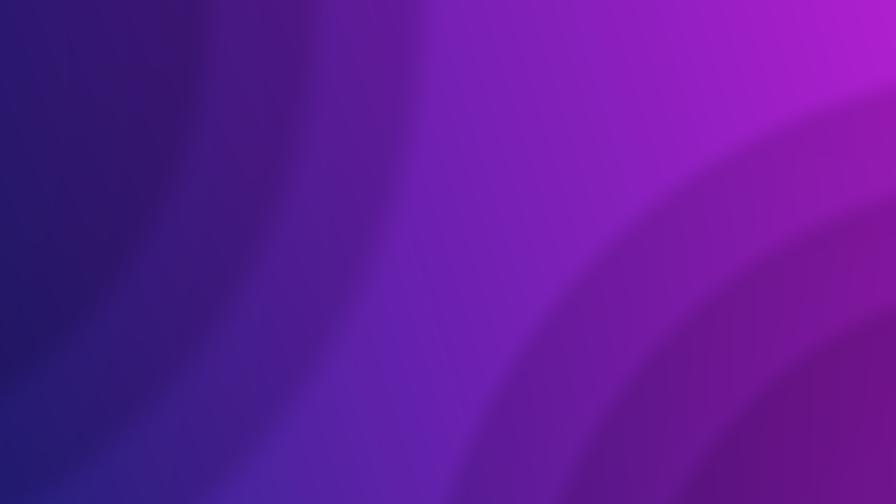
Reproduce this background procedurally as a Shadertoy shader.

```glsl
// Violet diagonal gradient with soft concentric shadow rings in two corners.

// Tint of one shadow disc: darkest just inside its rim, lighter further in.
vec3 discShade(vec2 p, vec2 center, float radius, float blur) {
    float inside = radius - length(p - center);
    float cover = smoothstep(-blur, blur, inside);
    float depth = mix(1.0, 0.75, smoothstep(0.0, 0.5, inside));
    return 1.0 - vec3(0.135, 0.18, 0.135) * cover * depth;
}

void mainImage(out vec4 fragColor, in vec2 fragCoord) {
    // Canvas units: height is 1, width is 16:9 at any size
    vec2 p = fragCoord / iResolution.xy * vec2(16.0 / 9.0, 1.0);

    // Base gradient from indigo at lower left to magenta at upper right
    float t = dot(p, vec2(0.96, 0.29));
    vec3 color = mix(vec3(0.165, 0.148, 0.56), vec3(0.43, 0.126, 0.69), min(t, 1.0));
    color = mix(color, vec3(0.69, 0.12, 0.81), max(t - 1.0, 0.0));

    // Three stacked discs per corner
    for (int i = 0; i < 3; i++) {
        float ring = float(i);
        color *= discShade(p, vec2(-0.532, 1.0), 0.95 + 0.211 * ring, 0.045);
        color *= discShade(p, vec2(2.083, -0.389), 0.84 + 0.209 * ring, 0.03);
    }

    fragColor = vec4(color, 1.0);
}
```
